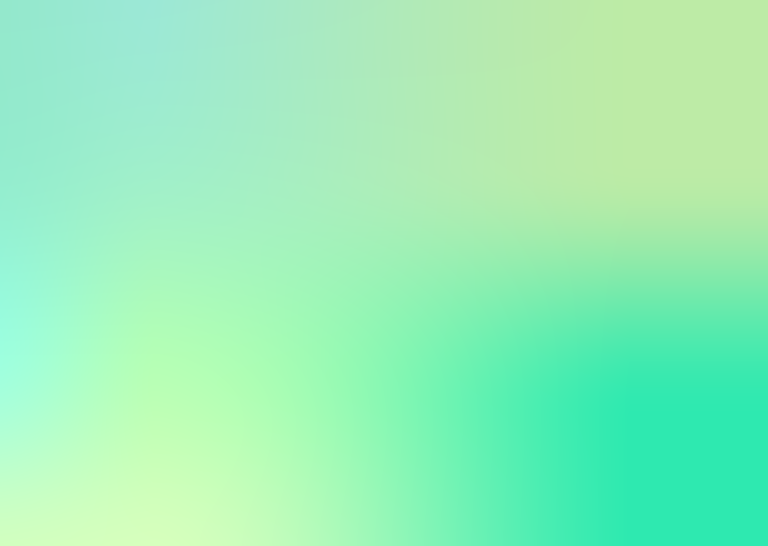
This background is drawn by a Shadertoy shader. Its source:

```glsl
#define CREST_X 0.20
#define PLATEAU_X 0.82
#define FADE_TOP 0.30
#define FADE_BOTTOM 0.77
#define BIAS_TOP 0.78
#define BIAS_BOTTOM 1.35
#define SAGE vec3(0.74, 0.92, 0.65)
#define EMERALD vec3(0.18, 0.915, 0.69)

// Smooth curve through four evenly spaced colours, t in 0..1
vec3 colourRamp(vec3 stops[4], float t) {
    float position = clamp(t, 0.0, 1.0) * 3.0;
    int i = min(int(position), 2);
    float f = position - float(i);
    vec3 before = stops[max(i - 1, 0)];
    vec3 start = stops[i];
    vec3 end = stops[i + 1];
    vec3 after = stops[min(i + 2, 3)];
    vec3 slopeIn = 0.5 * (end - before);
    vec3 slopeOut = 0.5 * (after - start);
    vec3 bend = 3.0 * (end - start) - 2.0 * slopeIn - slopeOut;
    vec3 twist = 2.0 * (start - end) + slopeIn + slopeOut;
    return start + f * (slopeIn + f * (bend + f * twist));
}

// Linear ramp with gently rounded ends
float softRamp(float a, float b, float x) {
    float t = clamp((x - a) / (b - a), 0.0, 1.0);
    return mix(t, t * t * (3.0 - 2.0 * t), 0.5);
}

void mainImage(out vec4 fragColor, in vec2 fragCoord) {
    vec2 uv = fragCoord / iResolution.xy;
    float depth = 1.0 - uv.y;

    // Vertical ramps, listed from top to bottom
    vec3 edgeStops[4] = vec3[4](
        vec3(0.58, 0.91, 0.80), vec3(0.58, 0.93, 0.81),
        vec3(0.62, 1.00, 0.87), vec3(0.82, 1.00, 0.75));
    vec3 crestStops[4] = vec3[4](
        vec3(0.61, 0.91, 0.84), vec3(0.63, 0.94, 0.79),
        vec3(0.71, 1.00, 0.71), vec3(0.84, 1.00, 0.74));
    vec3 edge = colourRamp(edgeStops, depth);
    vec3 crest = colourRamp(crestStops, depth);
    vec3 plateau = mix(SAGE, EMERALD, smoothstep(FADE_TOP, FADE_BOTTOM, depth));

    // Horizontal blends; the right one leans further right near the bottom
    vec3 colour = mix(edge, crest, softRamp(0.0, CREST_X, uv.x));
    float bias = mix(BIAS_TOP, BIAS_BOTTOM, smoothstep(0.0, 0.75, depth));
    float across = pow(softRamp(CREST_X, PLATEAU_X, uv.x), bias);
    colour = mix(colour, plateau, across);

    fragColor = vec4(clamp(colour, 0.0, 1.0), 1.0);
}
```
